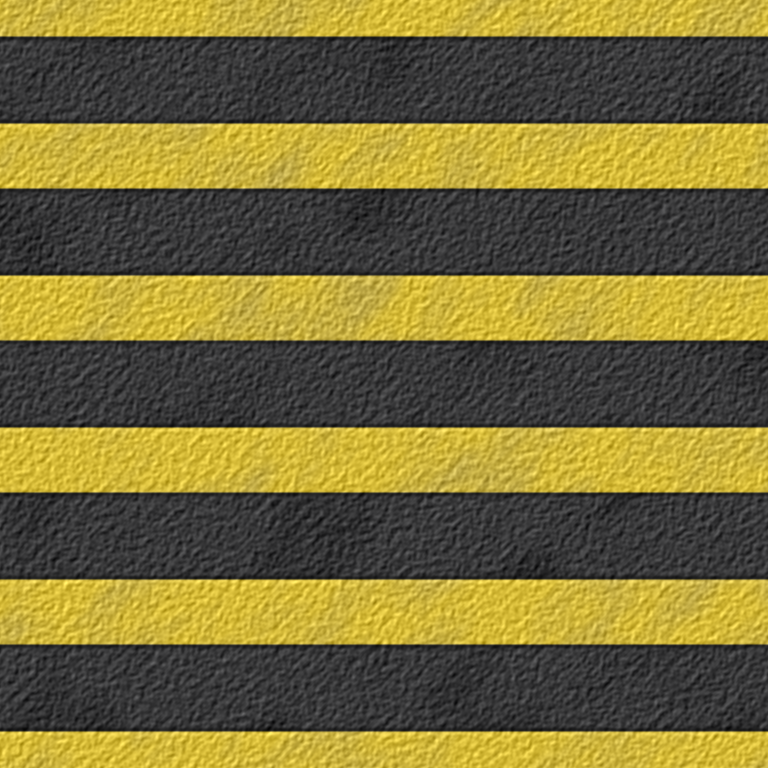
Give the GLSL for this pattern, as a WebGL 1 fragment shader.

```glsl
precision highp float;
// Horizontal yellow and charcoal hazard stripes on rough, embossed, worn paint.

uniform vec2 u_resolution;

const float PERIOD = 0.1979;         // one dark band plus one yellow band
const float DARK_HALF_WIDTH = 0.0567;
const vec3 CHARCOAL = vec3(0.222, 0.222, 0.226);
const vec3 YELLOW = vec3(0.835, 0.730, 0.215);
const vec3 DULL_YELLOW = vec3(0.735, 0.655, 0.285);

// Pseudo-random unit vector for a lattice cell
vec2 latticeGradient(vec2 cell) {
    vec3 q = fract(cell.xyx * vec3(0.1031, 0.1030, 0.0973));
    q += dot(q, q.yzx + 33.33);
    float angle = 6.28319 * fract((q.x + q.y) * q.z);
    return vec2(cos(angle), sin(angle));
}

// Gradient noise, roughly -0.7 to 0.7
float gradientNoise(vec2 p) {
    vec2 cell = floor(p);
    vec2 f = p - cell;
    vec2 w = f * f * f * (f * (f * 6.0 - 15.0) + 10.0);
    float a = dot(latticeGradient(cell), f);
    float b = dot(latticeGradient(cell + vec2(1.0, 0.0)), f - vec2(1.0, 0.0));
    float c = dot(latticeGradient(cell + vec2(0.0, 1.0)), f - vec2(0.0, 1.0));
    float d = dot(latticeGradient(cell + 1.0), f - 1.0);
    return mix(mix(a, b, w.x), mix(c, d, w.x), w.y);
}

float fbm(vec2 p) {
    float sum = 0.0;
    float amplitude = 1.0;
    for (int i = 0; i < 3; i++) {
        sum += amplitude * gradientNoise(p);
        p = p * 2.03 + 17.3;
        amplitude *= 0.5;
    }
    return sum;
}

// Rotates so that x runs along the rising diagonal
vec2 toDiagonal(vec2 p) {
    return vec2(p.x + p.y, p.y - p.x) * 0.70711;
}

// Rough surface height, slightly stretched along the diagonal
float grainHeight(vec2 p) {
    vec2 q = toDiagonal(p);
    return gradientNoise(q * vec2(82.0, 125.0) + 40.0)
         + 0.65 * gradientNoise(q * vec2(165.0, 215.0) + 90.0);
}

// Slope of the grain towards a light at the upper left
float emboss(vec2 p, float reach) {
    vec2 towardLight = vec2(-0.70711, 0.70711) * reach;
    return grainHeight(p) - grainHeight(p + towardLight);
}

// Signed distance to the nearest dark band, negative inside
float darkBandDistance(float y) {
    float offset = mod(y - 0.5 + 0.5 * PERIOD, PERIOD) - 0.5 * PERIOD;
    return abs(offset) - DARK_HALF_WIDTH;
}

// Soft line centred on an edge
float edgeLine(float distanceToEdge, float width) {
    float t = distanceToEdge / width;
    return exp(-t * t);
}

void main() {
    vec2 uv = gl_FragCoord.xy / u_resolution;
    float pixel = 1.0 / u_resolution.y;

    // Stripe mask
    float band = darkBandDistance(uv.y);
    float soft = max(0.0018, pixel);
    float yellowMask = smoothstep(-soft, soft, band);

    // Relief and wear
    float relief = emboss(uv, 0.0045);
    vec2 diagonal = toDiagonal(uv);
    float blotch = fbm(diagonal * vec2(5.0, 8.0) + 7.0);
    float scuff = fbm(diagonal * vec2(11.0, 26.0) + 31.0);

    // Charcoal with darker stains
    float stain = smoothstep(0.0, 0.75, blotch + 0.35 * scuff);
    vec3 dark = CHARCOAL - 0.065 * stain + 0.015 * scuff;
    dark += 0.135 * relief;

    // Yellow with duller patches
    float dull = clamp(0.2 - 0.9 * blotch - 0.5 * scuff, 0.0, 1.0);
    vec3 yellow = mix(YELLOW, DULL_YELLOW, dull);
    yellow += vec3(0.17, 0.17, 0.15) * relief;

    // Bevel: shaded lower rim and lit upper rim of each yellow band
    float rowPhase = mod(uv.y - 0.5 + 0.5 * PERIOD, PERIOD) - 0.5 * PERIOD;
    float upperSide = step(0.0, rowPhase);
    float shade = edgeLine(band + 0.0022, 0.003) * (1.0 - upperSide * 0.1);
    float shine = edgeLine(band - 0.003, 0.0025) * (1.0 - upperSide);
    dark *= 1.0 - 0.45 * shade;
    yellow += 0.07 * shine;

    vec3 color = mix(dark, yellow, yellowMask);
    gl_FragColor = vec4(clamp(color, 0.0, 1.0), 1.0);
}
```
